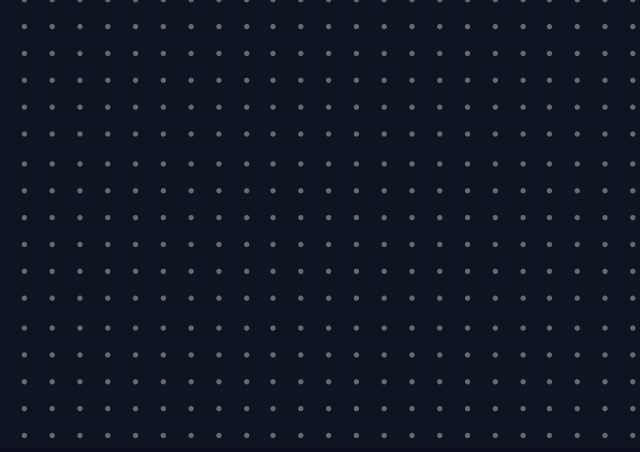
Write a WebGL 1 fragment shader that draws this pattern.

```glsl
precision highp float;
// Small grey dots on a dark navy ground, set in a repeating tile of 10 by 6.
// Pitch is even inside a tile; the gap between tiles differs slightly, so
// each point is folded into its tile and measured to the nearest dot there.

// Lengths are fractions of the canvas width, measured from the top left.
#define TILE_SIZE vec2(0.4319, 0.2565)
#define DOT_PITCH vec2(0.04342, 0.04196)
#define DOTS_PER_TILE vec2(10.0, 6.0)
#define FIRST_DOT vec2(-0.0053, -0.0004)
#define DOT_RADIUS 0.0041
#define EDGE_HEIGHT 0.005
#define GROUND_COLOR vec3(0.055, 0.078, 0.135)
#define EDGE_COLOR vec3(0.052, 0.058, 0.122)
#define DOT_COLOR vec3(0.412, 0.416, 0.416)

uniform vec2 u_resolution;

// Offset from the nearest dot centre within the folded tile.
vec2 offsetFromDot(vec2 p) {
    vec2 local = mod(p - FIRST_DOT + 0.5 * DOT_PITCH, TILE_SIZE);
    vec2 cell = min(floor(local / DOT_PITCH), DOTS_PER_TILE - 1.0);
    return local - (cell + 0.5) * DOT_PITCH;
}

void main() {
    float pixel = 1.0 / u_resolution.x;
    vec2 fromTop = vec2(gl_FragCoord.x, u_resolution.y - gl_FragCoord.y) * pixel;

    // Ground, with a faint darker strip along the bottom.
    float height = gl_FragCoord.y * pixel;
    float strip = 1.0 - smoothstep(-0.5 * pixel, 0.5 * pixel, height - EDGE_HEIGHT);
    vec3 color = mix(GROUND_COLOR, EDGE_COLOR, strip);

    // Dots, softened over about one pixel.
    float dist = length(offsetFromDot(fromTop)) - DOT_RADIUS;
    float coverage = clamp(0.5 - dist / pixel, 0.0, 1.0);
    color = mix(color, DOT_COLOR, coverage);

    gl_FragColor = vec4(color, 1.0);
}
```
